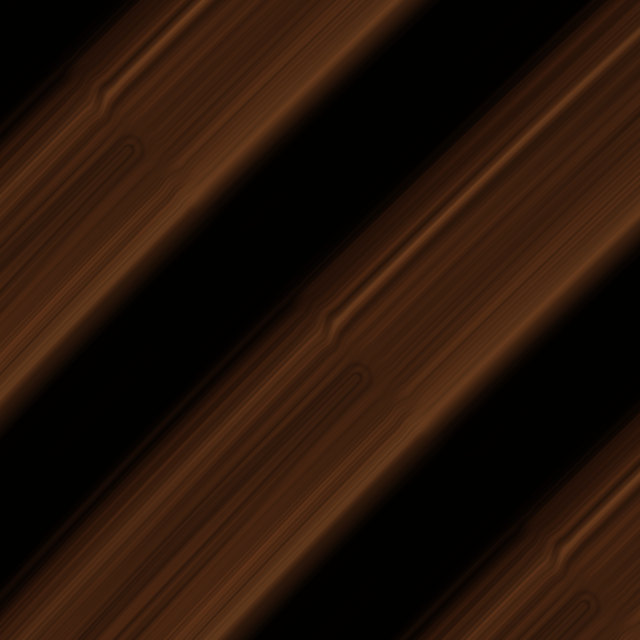
Reproduce this background procedurally as a Shadertoy shader.

```glsl
// Diagonal bands of dark polished wood grain with black gaps and a knotted seam.

const vec3 BLACK = vec3(0.004, 0.002, 0.0);
const vec3 RUST  = vec3(0.15, 0.068, 0.028);
const vec3 BROWN = vec3(0.235, 0.120, 0.054);
const vec3 TAN   = vec3(0.39, 0.225, 0.11);

const float PERIOD = 0.712;  // band spacing, measured along x - y
const float ORIGIN = 0.911;  // where a band starts to lighten
const float TAU = 6.28318;

vec2 randomGradient(vec2 cell) {
    float h = fract(sin(dot(cell, vec2(127.1, 311.7))) * 43758.5);
    return vec2(cos(TAU * h), sin(TAU * h));
}

float gradientNoise(vec2 p) {
    vec2 i = floor(p), f = p - i;
    vec2 u = f * f * f * (f * (f * 6.0 - 15.0) + 10.0);
    vec2 e = vec2(0.0, 1.0);
    float a = dot(randomGradient(i), f);
    float b = dot(randomGradient(i + e.yx), f - e.yx);
    float c = dot(randomGradient(i + e.xy), f - e.xy);
    float d = dot(randomGradient(i + e.yy), f - e.yy);
    return mix(mix(a, b, u.x), mix(c, d, u.x), u.y);
}

// Soft line of a given half width.
float ridge(float x, float width) {
    return exp(-x * x / (width * width));
}

// Long streaks at several scales; across and along are band coordinates.
float streaks(float across, float along, float seed) {
    float sum = 0.0, amp = 0.55, freq = 16.0;
    for (int i = 0; i < 4; i++) {
        sum += amp * gradientNoise(vec2(across * freq + seed, along * 0.9 + seed * 1.7));
        freq *= 2.1;
        amp *= 0.8;
        seed += 13.7;
    }
    return sum;
}

// Tight parallel lines near both edges of a band.
float fineLines(float across, float along, float count) {
    float zone = ridge(across - 0.12, 0.09) + ridge(across - 0.51, 0.075);
    float drift = gradientNoise(vec2(across * 9.0, along * 1.3 + 4.0));
    return zone * sin(TAU * (across * count + drift * 0.8));
}

// Dark rounded loops closing at the seam.
float knotLoops(float across, float along) {
    float radius = length(vec2(across - 0.328, max(along + 0.035, 0.0) * 1.4));
    float taper = 1.0 + 0.5 * smoothstep(0.0, 0.6, -along);
    float loops = ridge(radius - 0.017 * taper, 0.006) + 0.6 * ridge(radius - 0.046 * taper, 0.008);
    return loops * (1.0 - smoothstep(-0.01, 0.07, along));
}

vec3 woodBand(float across, float along) {
    float upper = smoothstep(-0.035, 0.035, along);
    float seam = ridge(along, 0.05);

    // Grain bends sideways where it meets the seam.
    float bend = 0.022 * (1.0 - upper) * ridge(across - 0.2, 0.1);
    float wobble = 0.012 * seam * gradientNoise(vec2(across * 14.0, along * 24.0));
    float grainPos = across - bend + wobble;

    float grain = mix(streaks(grainPos, along, 3.0), streaks(grainPos, along, 41.0), upper);
    float lines = mix(fineLines(grainPos, along, 84.0), 0.6 * fineLines(grainPos, along, 71.0), upper);
    float calm = 1.0 - 0.5 * seam * ridge(across - 0.35, 0.13);

    // Broad tone from black through rust to brown, and back to black.
    float edge = across + 0.035 * grain;
    float rise = smoothstep(-0.03, 0.07, edge);
    float warm = smoothstep(0.03, 0.17, edge);
    float fall = 1.0 - smoothstep(0.575, 0.69, edge);
    vec3 color = mix(RUST, BROWN, warm);
    color *= 1.0 + calm * (0.62 * grain + 0.10 * lines);
    color *= 1.0 - 0.28 * knotLoops(grainPos, along);

    // Raised highlights: a thin one past the seam, a wide one on the far edge.
    float thin = ridge(grainPos - 0.165, 0.011) * smoothstep(-0.04, 0.03, along);
    float trail = 0.3 * ridge(grainPos - 0.135, 0.03) * (1.0 - upper);
    float rim = ridge(across - 0.572 + wobble, mix(0.023, 0.034, upper)) * mix(0.95, 0.65, upper);
    float glow = 0.28 * ridge(across - 0.52, 0.07);
    float light = 0.75 * thin + trail + rim + glow;
    color = mix(color, TAN * (1.0 + 0.35 * grain + 0.07 * lines), clamp(light, 0.0, 1.0));

    // Shadow just behind the thin highlight.
    color *= 1.0 - 0.22 * ridge(grainPos - 0.197, 0.012) * upper;

    vec3 gap = BLACK + RUST * 0.05 * max(grain, 0.0);
    return mix(gap, color, rise * fall);
}

void mainImage(out vec4 fragColor, in vec2 fragCoord) {
    vec2 uv = fragCoord / iResolution.xy;
    float along = uv.x + uv.y - 1.0;
    float slant = uv.x + 1.0 - uv.y - 0.022 * along * along;

    // Repeat across the bands, wrapping inside the black gap.
    float across = fract((slant - ORIGIN) / PERIOD + 0.16) - 0.16;
    fragColor = vec4(clamp(woodBand(across, along), 0.0, 1.0), 1.0);
}
```
